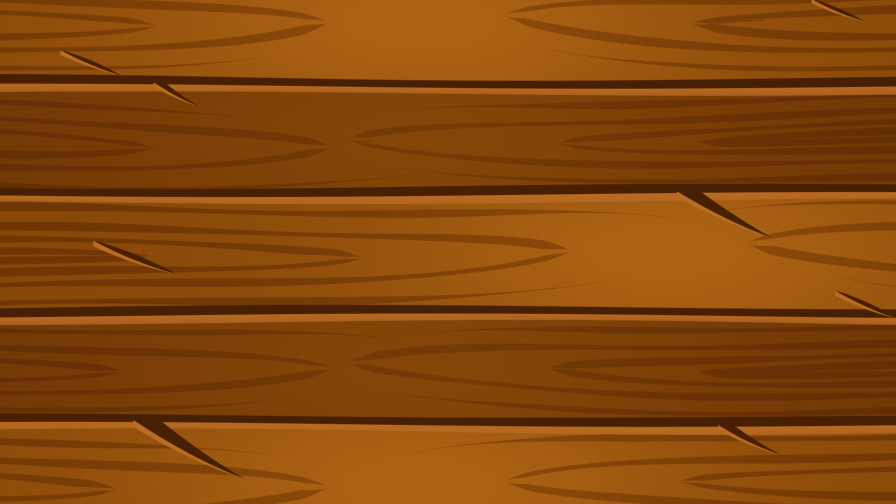
This texture is drawn by a WebGL 1 fragment shader. Its source:

```glsl
precision highp float;
// Stylised timber wall: long horizontal planks, alternating bright and dark.
// Each plank carries two nests of hairpin grain, formed from tapered curves;
// bevelled seams and pointed cracks with lit rims are laid over the wood.
uniform vec2 u_resolution;

const float PAIR_HEIGHT = 0.456;   // one dark plus one bright plank
const float DARK_HEIGHT = 0.215;
const float FIRST_SEAM = 0.167;    // measured down from the top edge

const vec3 DARK_EDGE = vec3(0.44, 0.215, 0.02);
const vec3 DARK_GLOW = vec3(0.52, 0.275, 0.03);
const vec3 BRIGHT_EDGE = vec3(0.53, 0.28, 0.03);
const vec3 BRIGHT_GLOW = vec3(0.67, 0.385, 0.075);
const vec3 GAP_COLOR = vec3(0.28, 0.12, 0.01);
const vec3 RIM_COLOR = vec3(0.73, 0.42, 0.14);

float hash(vec2 p) {
  return fract(sin(dot(p, vec2(127.1, 311.7))) * 43758.5453);
}

float cover(float inside, float aa) {
  return smoothstep(-aa, aa, inside);
}

// Nested grain opening along +d; v is the offset from the nest axis.
float grainNest(float d, float v, float seed, float aa) {
  float ink = 0.0;
  float side = step(0.0, v);
  v += 0.025 * sin(d * 9.0 + seed * 6.0) + 0.16 * d * (hash(vec2(seed, 4.0)) - 0.5);
  for (int i = 0; i < 4; i++) {
    float k = float(i);
    float open = 1.0 - step(0.5, k);          // outermost arms never meet
    float jitter = hash(vec2(seed + k, 2.0 + side * open));
    float start = mix(0.19 * (k - 1.0) + 0.05 * jitter * (k - 1.0),
                      0.22 * jitter - 0.12, open);
    float e = max(d - start, 0.0);
    float spread = mix(0.40 - 0.11 * k, 0.17, open);
    float arm = 0.25 * open + spread * e / (e + 0.13);
    float width = 0.037 * smoothstep(0.0, mix(0.035, 0.3, open), e);
    width *= 0.75 + 0.25 * sin(d * 12.0 + jitter * 6.0 + side * 2.0);
    float line = cover(width - abs(abs(v) - arm), aa);
    ink = max(ink, line * smoothstep(0.0, 0.012, d - start));
  }
  return ink;
}

// Returns the dark opening in x and its lit lower rim in y.
// mouth = 1 starts wide at a seam, mouth = 0 is pointed at both ends.
vec2 crack(vec2 p, vec2 origin, float len, float mouth, float aa) {
  float along = p.x - origin.x;
  float t = clamp(along / len, 0.0, 1.0);
  float drop = len * mix(0.42, 0.5, mouth) * t * (1.3 - 0.3 * t);
  float above = origin.y + drop - p.y;
  float thick = len * (1.0 - t) * mix(0.28 * t, 0.19, mouth);
  thick = min(thick, drop + 0.008);
  float rim = (0.005 + 0.04 * len) * (1.0 - t);
  float span = cover(along, aa) * cover(len - along, aa);
  float gap = cover(above, aa) * cover(thick - above, aa);
  float lit = cover(-above, aa) * cover(rim + above, aa);
  return span * vec2(gap, lit);
}

vec3 paintCrack(vec3 color, vec2 mask) {
  color = mix(color, RIM_COLOR, mask.y);
  return mix(color, GAP_COLOR, mask.x);
}

void main() {
  float aa = 0.8 / u_resolution.y;
  vec2 p = vec2(gl_FragCoord.x, u_resolution.y - gl_FragCoord.y) / u_resolution.y;
  float u = gl_FragCoord.x / u_resolution.x;
  p.y += 0.005 * sin(p.x * 2.6 + p.y * 9.0);

  // Plank index and position within the plank
  float row = (p.y - FIRST_SEAM) / PAIR_HEIGHT;
  float local = fract(row) * PAIR_HEIGHT;
  float bright = step(DARK_HEIGHT, local);
  float plank = 2.0 * floor(row) + 1.0 + bright;
  float height = mix(DARK_HEIGHT, PAIR_HEIGHT - DARK_HEIGHT, bright);
  float top = local - bright * DARK_HEIGHT;
  float v = top / height;

  // Base wood with a soft glow along the plank
  float focus = 0.37 + 0.27 * exp(-4.0 * (plank - 2.0) * (plank - 2.0));
  float reach = (u - focus - 0.1) / 0.36;
  float glow = exp(-reach * reach) * (0.8 + 0.2 * sin(3.14159 * v));
  vec3 color = mix(mix(DARK_EDGE, BRIGHT_EDGE, bright),
                   mix(DARK_GLOW, BRIGHT_GLOW, bright), glow);

  // Grain opening towards both ends
  float grainAa = aa / height;
  float axis = 0.5 + 0.12 * hash(vec2(plank, 9.0));
  float rightTip = focus + mix(0.01, 0.19, bright);
  float grain = max(grainNest(focus - u, v - axis, plank + 11.0, grainAa),
                    grainNest(u - rightTip, v - axis + 0.05, plank + 37.0, grainAa));
  color *= mix(vec3(1.0), mix(vec3(0.87, 0.82, 0.8), vec3(0.82, 0.75, 0.55), bright), grain);

  // Seams: lit bevel below, dark gap above
  float sway = sin(p.x * 3.1 + floor(plank + v + 0.5) * 2.3);
  float bevel = 0.018 + 0.003 * sway;
  float gap = 0.013 + 0.003 * sway;
  color = mix(color, RIM_COLOR, cover(bevel - top, aa) * mix(1.0, 0.75, top / bevel));
  color = mix(color, GAP_COLOR, max(cover(0.004 - top, aa), cover(gap - height + top, aa)));

  // Cracks falling from seams, and loose nicks in the planks
  vec4 splitX = vec4(0.305, 1.343, 0.265, 1.425);
  vec4 splitRow = vec4(0.0, DARK_HEIGHT, PAIR_HEIGHT + DARK_HEIGHT, PAIR_HEIGHT + DARK_HEIGHT);
  vec4 splitLen = vec4(0.09, 0.19, 0.22, 0.125);
  vec4 nickX = vec4(0.185, 0.12, 1.61, 1.657);
  vec4 nickY = vec4(0.472, 0.104, -0.007, 0.576);
  vec4 nickLen = vec4(0.165, 0.12, 0.105, 0.125);
  for (int i = 0; i < 4; i++) {
    vec2 split = vec2(splitX[i], FIRST_SEAM + splitRow[i]);
    color = paintCrack(color, crack(p, split, splitLen[i], 1.0, aa));
    color = paintCrack(color, crack(p, vec2(nickX[i], nickY[i]), nickLen[i], 0.0, aa));
  }
  gl_FragColor = vec4(color, 1.0);
}
```
